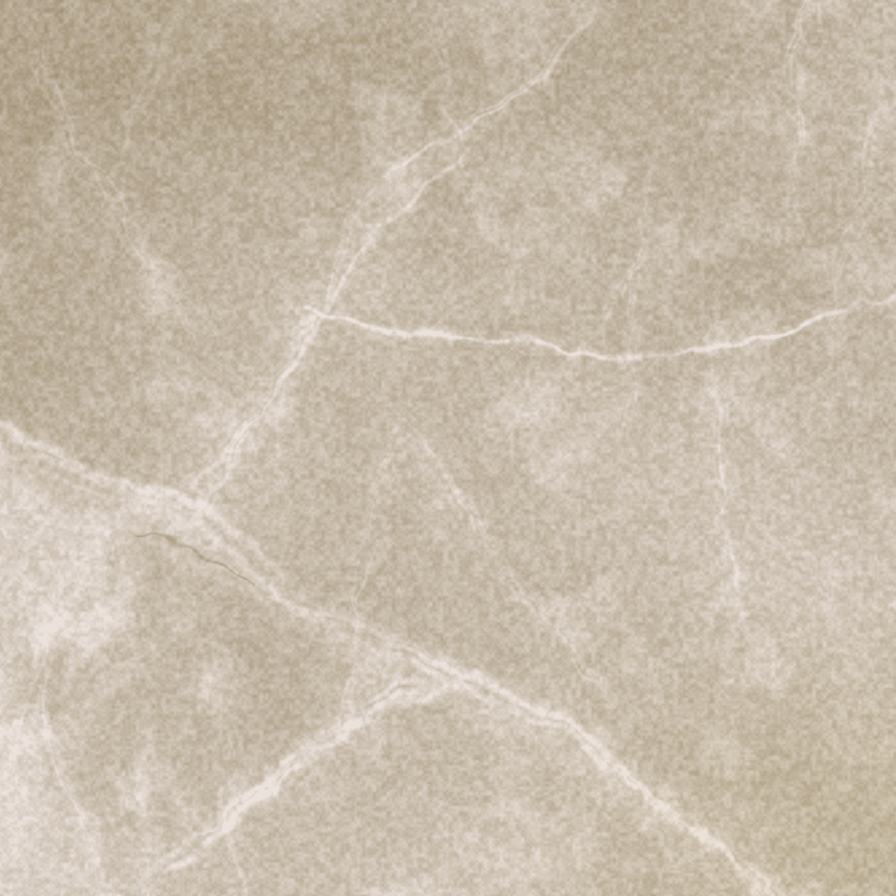
This texture is drawn by a WebGL 1 fragment shader. Its source:

```glsl
precision highp float;
// Polished beige marble: cloudy stone with fine grain, crossed by pale veins.
// Each vein is a bowed segment in warped space, split into wandering strands;
// all layers add to one lightness value that is finally turned into colour.

uniform vec2 u_resolution;

#define STONE_DARK vec3(0.735, 0.683, 0.603)
#define STONE_RANGE vec3(0.130, 0.140, 0.180)
#define BASE_LIGHT 0.24
#define CLOUD_AMOUNT 1.05
#define GRAIN_SCALE 175.0
#define GRAIN_AMOUNT 0.66
#define WARP_AMOUNT 0.07
#define JITTER_AMOUNT 0.010
#define HAIRLINE_COUNT 14
#define HAIRLINE_LIGHT 0.55
#define PATCH_LIGHT 0.72

float hash(vec2 p) {
    vec3 h = fract(vec3(p.xyx) * 0.1031);
    h += dot(h, h.yzx + 33.33);
    return fract((h.x + h.y) * h.z);
}

float noise(vec2 p) {
    vec2 cell = floor(p);
    vec2 f = fract(p);
    f = f * f * (3.0 - 2.0 * f);
    float low = mix(hash(cell), hash(cell + vec2(1.0, 0.0)), f.x);
    float high = mix(hash(cell + vec2(0.0, 1.0)), hash(cell + 1.0), f.x);
    return mix(low, high, f.y);
}

float fbm(vec2 p) {
    float sum = 0.0;
    float weight = 0.533;
    for (int i = 0; i < 4; i++) {
        sum += weight * noise(p);
        p = mat2(1.6, 1.2, -1.2, 1.6) * p + 17.3;
        weight *= 0.5;
    }
    return sum;
}

// Vein space: x runs 0..1 from a to b, y is the signed distance across.
vec2 veinSpace(vec2 p, vec2 a, vec2 b, float bow) {
    vec2 axis = b - a;
    vec2 q = p - a;
    float along = dot(q, axis) / dot(axis, axis);
    float across = dot(q, vec2(-axis.y, axis.x)) / length(axis);
    return vec2(along, across - bow * 4.0 * along * (1.0 - along));
}

float taper(float along) {
    return smoothstep(-0.03, 0.12, along) * (1.0 - smoothstep(0.85, 1.03, along));
}

float ridge(float across, float width) {
    float w = max(width, 0.9 / min(u_resolution.x, u_resolution.y));
    return exp(-across * across / (w * w));
}

// Interlaced strands of uneven brightness inside a faint halo.
float vein(vec2 v, float width, float spread, float seed) {
    float light = 0.32 * ridge(v.y, width * 1.5 + spread * 0.5);
    for (int i = 0; i < 3; i++) {
        float lane = seed + float(i) * 5.7;
        float wander = spread * (noise(vec2(v.x * 6.0, lane)) - 0.5) * 1.6;
        float strength = smoothstep(0.15, 0.8, noise(vec2(v.x * 13.0, lane + 31.0)));
        light = max(light, (0.35 + 0.65 * strength) * ridge(v.y - wander, width));
    }
    return light * taper(v.x);
}

// Faint, mostly steep hairlines scattered over the slab.
float hairlines(vec2 p) {
    float light = 0.0;
    for (int i = 0; i < HAIRLINE_COUNT; i++) {
        float id = float(i) * 3.0 + 1.0;
        vec2 centre = vec2(fract(0.1 + 0.618 * float(i)), hash(vec2(id, 4.0)));
        vec2 reach = vec2(hash(vec2(id, 9.0)) - 0.5, 0.6) * mix(0.15, 0.35, hash(vec2(id, 14.0)));
        vec2 v = veinSpace(p, centre - reach, centre + reach, 0.01);
        light += vein(v, 0.0032, 0.014, id) * mix(0.5, 1.0, hash(vec2(id, 23.0)));
    }
    return min(light, 1.3);
}

void main() {
    vec2 p = gl_FragCoord.xy / min(u_resolution.x, u_resolution.y);
    vec2 bend = vec2(fbm(p * 5.0 + 3.0), fbm(p * 5.0 + 41.0)) - 0.5;
    vec2 jitter = vec2(noise(p * 52.0), noise(p * 52.0 + 70.0)) - 0.5;
    vec2 w = p + WARP_AMOUNT * bend + JITTER_AMOUNT * jitter;

    // Cloudy body: darker at the top and lower right, with pale mottles.
    float tan_corner = smoothstep(0.4, 1.0, p.x) * (1.0 - smoothstep(0.05, 0.4, p.y));
    float light = BASE_LIGHT + CLOUD_AMOUNT * (fbm(p * 3.2 + 8.0) - 0.5);
    light += 0.14 - 0.28 * smoothstep(0.4, 0.85, p.y) - 0.16 * tan_corner;
    light += 0.36 * smoothstep(0.54, 0.76, fbm(w * 16.0 + 20.0));

    // Pale, vertically streaked patch under the fracture.
    float below = smoothstep(-0.01, 0.03, 0.49 - 0.55 * w.x - w.y);
    float streaks = fbm(w * vec2(30.0, 8.0));
    float patch_mask = 1.0 - smoothstep(0.05, 0.22, w.x + 0.45 * (streaks - 0.5));
    light += PATCH_LIGHT * patch_mask * below * smoothstep(-0.1, 0.25, p.y);

    // Main veins: broad fracture, sharp seam, rising branch and its foot.
    vec2 fracture = veinSpace(w, vec2(-0.08, 0.53), vec2(0.95, -0.03), 0.02);
    vec2 seam = veinSpace(w, vec2(0.32, 0.66), vec2(1.08, 0.67), -0.05);
    vec2 rising = veinSpace(w, vec2(0.19, 0.40), vec2(0.67, 1.04), 0.015);
    vec2 foot = veinSpace(w, vec2(0.17, 0.01), vec2(0.52, 0.25), 0.02);
    light += 1.05 * vein(fracture, 0.0065, 0.036, 2.0);
    light += 1.15 * vein(seam, 0.0032, 0.002, 13.0);
    light += 0.80 * vein(rising, 0.0038, 0.036, 28.0);
    light += 0.95 * vein(foot, 0.0065, 0.020, 45.0);
    light += HAIRLINE_LIGHT * hairlines(w);

    // Short dark crack on the edge of the fracture.
    vec2 crack = veinSpace(w, vec2(0.13, 0.415), vec2(0.29, 0.345), -0.004);
    light -= 0.8 * ridge(crack.y, 0.0016) * taper(crack.x);

    // Fine mineral grain.
    float grain = noise(p * GRAIN_SCALE) + 0.7 * noise(p * GRAIN_SCALE * 1.9 + 55.0) - 0.85;
    light += GRAIN_AMOUNT * grain;

    vec3 color = STONE_DARK + STONE_RANGE * clamp(light, -0.7, 1.45);
    color.b -= 0.022 * tan_corner;
    gl_FragColor = vec4(color, 1.0);
}
```
